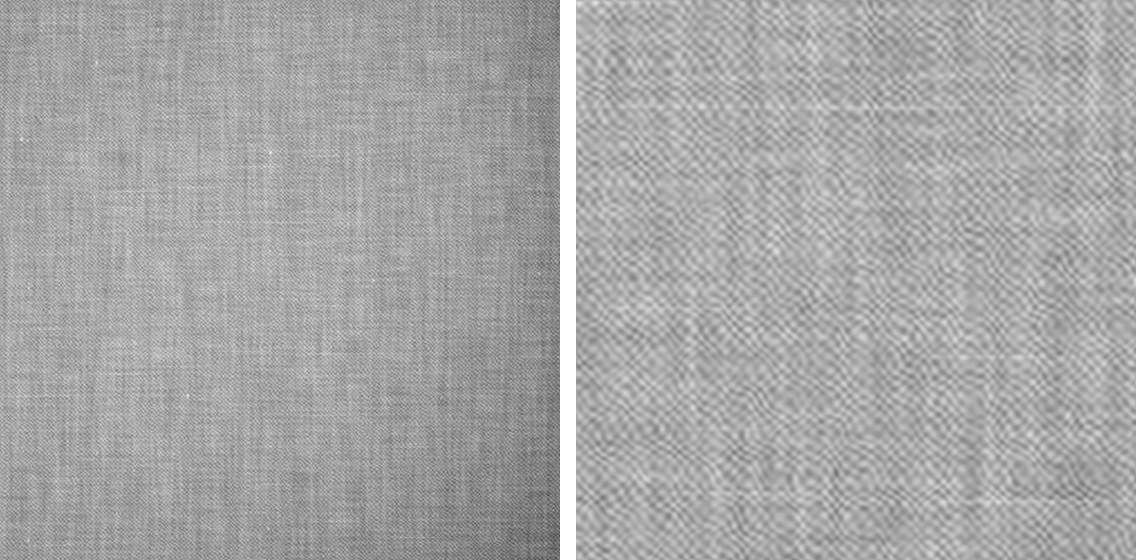
Left, the full canvas; right, a detail of the centre.
Reproduce this texture procedurally as a WebGL 1 fragment shader.

```glsl
precision highp float;
// Draws a grey, finely woven linen cloth with uneven threads and soft vignetted light.

uniform vec2 u_resolution;

const float PI = 3.14159265;

float hash(vec2 p) {
  vec3 q = fract(vec3(p.xyx) * 0.1031);
  q += dot(q, q.yzx + 33.33);
  return fract((q.x + q.y) * q.z);
}

vec2 gradient(vec2 cell) {
  float angle = 2.0 * PI * hash(cell);
  return vec2(cos(angle), sin(angle));
}

// Gradient noise, roughly -0.6 to 0.6
float noise(vec2 p) {
  vec2 i = floor(p), f = fract(p);
  vec2 s = f * f * f * (f * (f * 6.0 - 15.0) + 10.0);
  vec2 e = vec2(1.0, 0.0);
  float a = dot(gradient(i), f);
  float b = dot(gradient(i + e), f - e);
  float c = dot(gradient(i + e.yx), f - e.yx);
  float d = dot(gradient(i + e.xx), f - e.xx);
  return mix(mix(a, b, s.x), mix(c, d, s.x), s.y);
}

// Broad light: brightest left of centre, falling off to the right and the corners
float lighting(vec2 uv) {
  vec2 d = uv - vec2(0.37, 0.52);
  float light = 0.678 - 0.21 * d.x * d.x - 0.18 * d.y * d.y;
  light -= 0.045 * smoothstep(0.8, 1.05, uv.x);
  return light - 0.08 * uv.x * pow(1.0 - uv.y, 3.0);
}

// Over-under crossings of warp and weft, leaning along one diagonal
float weave(vec2 uv) {
  vec2 thread = uv * vec2(250.0, 262.0);
  thread.x += 0.7 * noise(uv * vec2(60.0, 4.0)) + 0.9 * noise(uv * 70.0);
  thread.y += 0.7 * noise(uv * vec2(4.0, 60.0) + 31.0) + 0.9 * noise(uv * 70.0 + 57.0);
  float crossing = 0.62 * cos(PI * (thread.x + thread.y))
                 + 0.4 * cos(PI * (thread.x - thread.y));
  return crossing * (1.0 + 0.9 * noise(uv * 50.0 + 12.0));
}

// Long streaks from threads of uneven thickness
float streaks(vec2 uv) {
  float warp = 0.025 * noise(uv * vec2(24.0, 1.6) + 3.0)
             + 0.05 * noise(uv * vec2(85.0, 5.0) + 17.0)
             + 0.07 * noise(uv * vec2(170.0, 12.0) + 41.0);
  float weft = 0.012 * noise(uv * vec2(2.0, 45.0) + 71.0)
             + 0.075 * noise(uv * vec2(12.0, 175.0) + 23.0);
  return warp + weft;
}

// Occasional thick weft threads that catch the light for part of their length
float slubs(vec2 uv) {
  float y = (uv.y + 0.004 * noise(uv * vec2(5.0, 2.0))) * 210.0;
  float row = floor(y);
  float chosen = step(0.72, hash(vec2(row, 5.0)));
  float stretch = smoothstep(0.12, 0.45, noise(vec2(uv.x * 6.0, row * 7.37)));
  float profile = pow(sin(PI * fract(y)), 2.0);
  return chosen * stretch * profile;
}

// Sparse pale lint knots
float knots(vec2 uv) {
  vec2 grid = uv * 13.0;
  vec2 cell = floor(grid);
  vec2 centre = 0.15 + 0.7 * vec2(hash(cell + 7.0), hash(cell + 19.0));
  vec2 d = (fract(grid) - centre) * vec2(1.2, 0.8);
  return step(0.9, hash(cell + 43.0)) * (1.0 - smoothstep(0.015, 0.05, length(d)));
}

void main() {
  vec2 uv = gl_FragCoord.xy / u_resolution;
  float grey = lighting(uv);
  grey += 0.086 * weave(uv);
  grey += streaks(uv);
  grey += 0.055 * noise(uv * 210.0 + 5.0) + 0.045 * noise(uv * 120.0 + 37.0);
  grey += 0.06 * slubs(uv) + 0.17 * knots(uv);
  gl_FragColor = vec4(vec3(clamp(grey, 0.0, 1.0)), 1.0);
}
```
